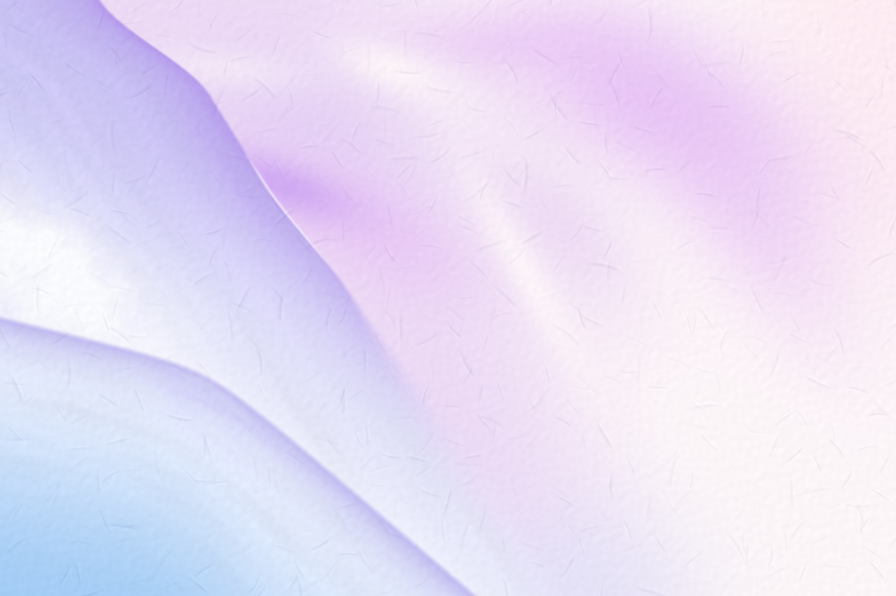
Reproduce this background procedurally as a WebGL 1 fragment shader.

```glsl
precision highp float;
// Soft pastel petals in lilac, blue and cream, printed on fibrous paper.
uniform vec2 u_resolution;

vec2 hash2(vec2 p) {
  p = vec2(dot(p, vec2(127.1, 311.7)), dot(p, vec2(269.5, 183.3)));
  return fract(sin(p) * 43758.545);
}

// Gradient noise, roughly -0.7 to 0.7
float noise(vec2 p) {
  vec2 i = floor(p), f = fract(p);
  vec2 u = f * f * f * (f * (f * 6.0 - 15.0) + 10.0);
  vec2 e = vec2(1.0, 0.0);
  float a = dot(hash2(i) * 2.0 - 1.0, f);
  float b = dot(hash2(i + e.xy) * 2.0 - 1.0, f - e.xy);
  float c = dot(hash2(i + e.yx) * 2.0 - 1.0, f - e.yx);
  float d = dot(hash2(i + e.xx) * 2.0 - 1.0, f - e.xx);
  return mix(mix(a, b, u.x), mix(c, d, u.x), u.y);
}

vec2 turn(vec2 p, float a) {
  float c = cos(a), s = sin(a);
  return vec2(c * p.x + s * p.y, c * p.y - s * p.x);
}

// Elliptical soft glow whose long axis points along the angle
float glow(vec2 p, vec2 centre, float angle, vec2 radius) {
  vec2 q = turn(p - centre, angle) / radius;
  return exp(-dot(q, q));
}

// Blurred folds behind the petals
vec3 backdrop(vec2 p) {
  vec3 cream = vec3(0.988, 0.962, 0.972);
  vec3 lilac = vec3(0.91, 0.77, 0.96);
  vec3 col = mix(vec3(0.926, 0.855, 0.96), cream, smoothstep(0.88, 1.27, p.x + 0.4 * p.y));
  col = mix(col, vec3(0.99, 0.925, 0.95), smoothstep(0.25, 0.9, p.y) * smoothstep(1.1, 1.45, p.x));
  col = mix(col, vec3(0.90, 0.75, 0.96), 0.9 * glow(p, vec2(1.09, 0.83), -0.5, vec2(0.30, 0.13)));
  col = mix(col, lilac, 0.55 * glow(p, vec2(1.25, 0.65), -1.0, vec2(0.25, 0.10)));
  col = mix(col, lilac, 0.6 * glow(p, vec2(0.84, 0.925), 0.0, vec2(0.20, 0.05)));
  col = mix(col, vec3(0.905, 0.81, 0.95), 0.7 * glow(p, vec2(0.93, 0.66), -1.0, vec2(0.22, 0.09)));
  col = mix(col, vec3(0.88, 0.80, 0.96), 0.6 * glow(p, vec2(0.51, 0.79), -0.5, vec2(0.20, 0.10)));
  col = mix(col, lilac, 0.75 * glow(p, vec2(0.615, 0.62), -0.5, vec2(0.20, 0.08)));
  col = mix(col, vec3(0.80, 0.64, 0.95), 0.85 * glow(p, vec2(0.47, 0.69), -0.35, vec2(0.13, 0.042)));
  col = mix(col, vec3(0.88, 0.89, 0.97), 0.7 * glow(p, vec2(0.95, 0.0), 0.0, vec2(0.22, 0.16)));
  // Pale ridges
  col = mix(col, cream, 0.35 * glow(p, vec2(0.88, 0.75), -0.6, vec2(0.25, 0.055)));
  col = mix(col, cream, 0.9 * glow(p, vec2(0.655, 0.885), -0.35, vec2(0.10, 0.038)));
  col = mix(col, cream, 0.5 * glow(p, vec2(0.38, 0.885), -0.1, vec2(0.14, 0.035)));
  return mix(col, cream, 0.9 * glow(p, vec2(0.885, 0.535), -1.05, vec2(0.19, 0.03)));
}

// Large petal, inside where x is left of its edge
vec3 upperPetal(vec3 col, vec2 p) {
  float edge = 0.9 - 0.62 * p.y - 0.028 * smoothstep(0.5, 0.7, p.y) - 0.085 * smoothstep(0.84, 1.0, p.y);
  float d = edge - p.x;
  float soft = mix(0.07, 0.005, smoothstep(0.15, 0.55, p.y));
  float veins = noise(vec2(d * 17.0, p.y * 2.5)) + 0.5 * noise(vec2(d * 45.0, p.y * 5.0 + 7.0));
  vec3 body = mix(vec3(0.905, 0.915, 0.98), vec3(0.80, 0.785, 0.96), smoothstep(0.2, 0.95, p.y));
  body += 0.035 * veins;
  float shade = exp(-max(d, 0.0) / 0.085) * smoothstep(0.05, 0.8, p.y);
  body = mix(body, vec3(0.70, 0.59, 0.92), shade * (0.9 + 0.3 * veins));
  // Frosted white hollow
  float frost = noise(p * 11.0) + 0.6 * noise(p * 32.0);
  float hollow = glow(p, vec2(0.08, 0.535), -0.65, vec2(0.30, 0.11));
  body = mix(body, vec3(0.975, 0.98, 0.99), clamp(hollow * (1.1 + 0.5 * frost), 0.0, 1.0));
  col = mix(col, body, smoothstep(-soft, soft, d));
  // Bright rim on the exposed stretch
  float rim = exp(-d * d / 0.00001) * smoothstep(0.53, 0.6, p.y) * smoothstep(0.76, 0.69, p.y);
  return mix(col, vec3(0.97, 0.93, 0.99), 0.75 * rim);
}

// Blue petal in the lower left corner
vec3 lowerPetal(vec3 col, vec2 p) {
  float t = p.x - 0.35;
  float d = 0.469 - 0.24 * p.x - 0.31 * (t + sqrt(t * t + 0.004)) - p.y;
  d *= mix(0.97, 0.76, smoothstep(0.2, 0.5, p.x));
  float flow = noise(vec2(d * 28.0, p.x * 4.0)) + 0.6 * noise(vec2(d * 60.0, p.x * 12.0));
  vec3 body = mix(vec3(0.90, 0.925, 0.985), vec3(0.64, 0.80, 0.96), smoothstep(0.05, 0.46, d));
  body += 0.035 * flow * smoothstep(0.4, 0.1, d);
  float band = exp(-max(d, 0.0) / 0.032) + 0.45 * flow * glow(p, vec2(0.36, 0.32), -0.6, vec2(0.2, 0.06));
  body = mix(body, vec3(0.71, 0.67, 0.93), clamp(band * 0.85, 0.0, 1.0));
  // Thin pale lip above the edge
  col = mix(col, vec3(0.96, 0.96, 0.99), 0.55 * exp(-max(-d, 0.0) / 0.022));
  return mix(col, body, smoothstep(-0.006, 0.006, d));
}

// Embossed grain and sparse curved fibres
float paper(vec2 p) {
  vec2 light = vec2(0.003, -0.003);
  float relief = 0.025 * (noise(p * 75.0) - noise((p + light) * 75.0));
  relief += 0.012 * noise(p * 130.0);
  for (int i = 0; i < 4; i++) {
    float k = float(i);
    vec2 q = turn(p, k * 0.8 + 0.3) * (11.0 + 2.0 * k) + k * 17.3;
    vec2 h = hash2(floor(q)), g = hash2(floor(q) + 41.0);
    vec2 r = turn(fract(q) - 0.5 - 0.12 * (g - 0.5), h.x * 6.283);
    float s = (r.y - (g.x - 0.5) * r.x * r.x) / 0.035;
    float taper = smoothstep(0.38, 0.12, abs(r.x));
    relief += 0.06 * step(0.45, h.y) * g.y * taper * (s - 0.4) * exp(-s * s);
  }
  return relief;
}

void main() {
  vec2 p = gl_FragCoord.xy / u_resolution * vec2(1.5, 1.0);
  vec3 col = lowerPetal(upperPetal(backdrop(p), p), p);
  col += paper(p) * vec3(1.0, 1.0, 0.7);
  gl_FragColor = vec4(clamp(col, 0.0, 1.0), 1.0);
}
```
